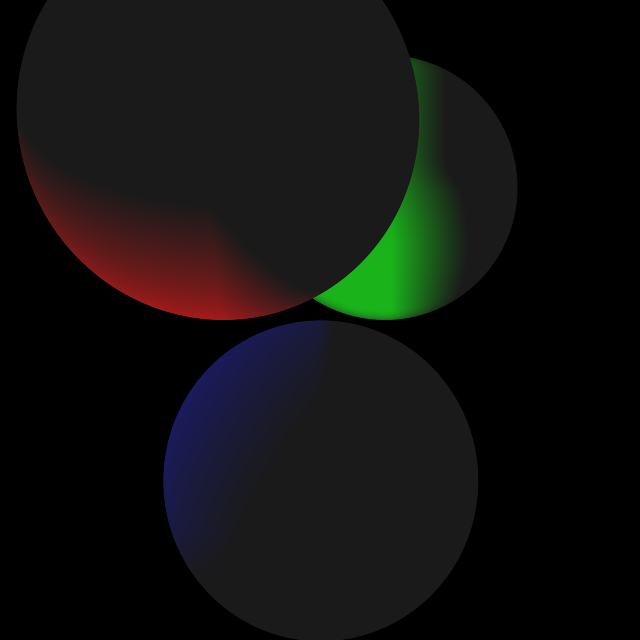
A three.js fragment shader for this background:

```glsl
// Three dark grey balls on black, each lit by one coloured light.
// Every ball is an ellipse with a hemisphere normal; folded Lambert terms
// and soft ramps on that normal shape the red, green and blue glows.

varying vec2 vUv;

const vec3 BACKDROP = vec3(0.0);
const float AMBIENT = 0.102;
const float EDGE_SOFTNESS = 0.0008;

// Position inside the ball, -1 to 1 on both axes; shear leans the ellipse.
vec2 ballSpace(vec2 p, vec2 center, vec2 radii, float shear) {
  vec2 d = p - center;
  d.x += shear * d.y;
  return d / radii;
}

// Unit normal of the hemisphere facing the viewer.
vec3 ballNormal(vec2 q) {
  return vec3(q, sqrt(max(1.0 - dot(q, q), 0.0)));
}

// Smooth coverage of the ball's outline.
float ballMask(vec2 q, float radius) {
  float dist = (length(q) - 1.0) * radius;
  return 1.0 - smoothstep(-EDGE_SOFTNESS, EDGE_SOFTNESS, dist);
}

// Light from below and behind, folded along a vertical seam.
float redGlow(vec3 n) {
  float below = dot(n, vec3(-0.05, -1.0, -0.5));
  float side = dot(n, vec3(-1.6, -1.0, -0.585));
  return 0.58 * max(min(below, side), 0.0);
}

// Bright lower lobe joined to a narrower, dimmer upper band.
float greenGlow(vec3 n) {
  float down = -n.y;
  float lobe = smoothstep(-0.25, 0.05, down);
  float lobeReach = 0.63 - 0.4 * (down - 0.4) * (down - 0.4);
  float reach = mix(0.46, lobeReach, lobe);
  float strength = mix(0.38, 0.6, smoothstep(-0.4, 0.5, down));
  float ramp = clamp((reach - n.x) / (reach - 0.05), 0.0, 1.0);
  float rim = mix(0.55, 1.0, smoothstep(0.0, 0.4, n.z));
  return strength * pow(ramp, 1.1) * rim;
}

// Faint light from the upper left, cut off near the middle.
float blueGlow(vec3 n) {
  float lambert = max(dot(n, vec3(-1.0, 0.65, -0.37)), 0.0);
  float cut = 1.0 - smoothstep(-0.02, 0.1, n.x + 0.08 * (1.0 - n.y));
  float lowerFade = smoothstep(-0.68, -0.28, n.y);
  return 0.24 * lambert * cut * lowerFade;
}

void main() {
  vec2 greenPos = ballSpace(vUv, vec2(0.6016, 0.707), vec2(0.207), 0.0);
  vec2 redPos = ballSpace(vUv, vec2(0.3405, 0.8216), vec2(0.3145, 0.3216), 0.027);
  vec2 bluePos = ballSpace(vUv, vec2(0.5013, 0.2487), vec2(0.2461, 0.2507), 0.0);

  vec3 greenBall = vec3(AMBIENT) + vec3(0.0, greenGlow(ballNormal(greenPos)), 0.0);
  vec3 redBall = vec3(AMBIENT) + vec3(redGlow(ballNormal(redPos)), 0.0, 0.0);
  vec3 blueBall = vec3(AMBIENT) + vec3(0.0, 0.0, blueGlow(ballNormal(bluePos)));

  // Layers from back to front.
  vec3 color = BACKDROP;
  color = mix(color, greenBall, ballMask(greenPos, 0.207));
  color = mix(color, redBall, ballMask(redPos, 0.318));
  color = mix(color, blueBall, ballMask(bluePos, 0.248));

  gl_FragColor = vec4(color, 1.0);
}
```
